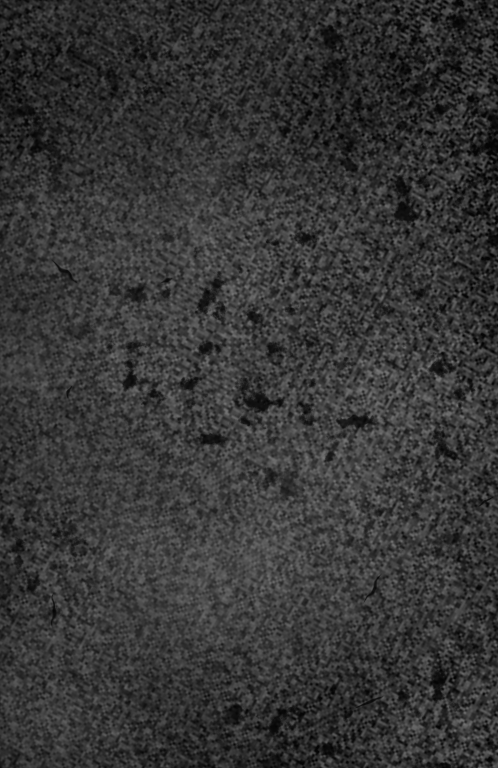
Reproduce this texture procedurally as a WebGL 2 fragment shader.

```glsl
#version 300 es
precision highp float;
// Worn charcoal stone: fine gritty grain, soft stains, dark pits and short cracks.

#define BASE_TONE 0.242
#define GRAIN_FREQ 300.0
#define GRAIN_AMOUNT 0.25
#define GRIT_FREQ 165.0
#define GRIT_AMOUNT 0.12
#define STAIN_FREQ 5.0
#define STAIN_AMOUNT 0.22
#define PIT_FREQ 42.0
#define PIT_DEPTH 0.75
#define EDGE_SHADE 0.05
#define CRACK_GRID 7.0
#define CRACK_CHANCE 0.3

uniform vec2 u_resolution;
out vec4 fragColor;

float hash(vec2 p) {
    return fract(sin(dot(p, vec2(127.1, 311.7))) * 43758.5453);
}

float valueNoise(vec2 p) {
    vec2 cell = floor(p);
    vec2 f = fract(p);
    f = f * f * (3.0 - 2.0 * f);
    float low = mix(hash(cell), hash(cell + vec2(1.0, 0.0)), f.x);
    float high = mix(hash(cell + vec2(0.0, 1.0)), hash(cell + 1.0), f.x);
    return mix(low, high, f.y);
}

mat2 rotation(float angle) {
    float c = cos(angle), s = sin(angle);
    return mat2(c, s, -s, c);
}

float fbm(vec2 p) {
    float sum = 0.0, amplitude = 0.5;
    mat2 turn = rotation(0.6) * 2.03;
    for (int i = 0; i < 5; i++) {
        sum += amplitude * valueNoise(p);
        p = turn * p + 17.3;
        amplitude *= 0.5;
    }
    return sum;
}

// Tapered, wavering segment inside some of the grid cells
float cracks(vec2 p, float pixel) {
    vec2 cell = floor(p * CRACK_GRID);
    vec2 center = (cell + 0.35 + 0.3 * vec2(hash(cell + 3.1), hash(cell + 8.7))) / CRACK_GRID;
    vec2 local = rotation(6.283 * hash(cell + 5.3)) * (p - center);
    local.y += 0.006 * (valueNoise(p * 90.0) - 0.5);
    float halfLength = mix(0.008, 0.028, hash(cell + 1.9));
    float taper = 1.0 - abs(local.x) / halfLength;
    float width = 0.0022 * taper;
    float line = 1.0 - smoothstep(width - pixel, width + pixel, abs(local.y));
    return line * smoothstep(0.0, 0.3, taper) * step(hash(cell + 12.4), CRACK_CHANCE);
}

void main() {
    vec2 uv = gl_FragCoord.xy / u_resolution;
    vec2 p = gl_FragCoord.xy / u_resolution.y;
    float pixel = 1.0 / u_resolution.y;

    // Broad shading: stains, darker borders and a darker upper part
    vec2 border = pow(abs(uv * 2.0 - 1.0), vec2(4.0));
    float stain = fbm(p * STAIN_FREQ + 4.7) - 0.484;
    float tone = BASE_TONE + STAIN_AMOUNT * stain;
    tone -= EDGE_SHADE * (border.x + border.y);
    tone -= 0.03 * smoothstep(0.6, 0.85, uv.y);

    // Grain, rougher in patches and towards the right
    float rough = fbm(p * 4.0 + 31.0);
    float contrast = 0.85 + 0.9 * (rough - 0.484) + 0.35 * smoothstep(0.4, 1.0, uv.x);
    float grain = GRAIN_AMOUNT * (valueNoise(rotation(0.5) * p * GRAIN_FREQ) - 0.5);
    float grit = GRIT_AMOUNT * (valueNoise(rotation(1.1) * p * GRIT_FREQ + 9.0) - 0.5);
    tone += contrast * (grain + grit);

    // Ragged pits gathered in the rough patches
    float pitArea = smoothstep(0.4, 0.65, rough + 0.08 * (uv.x - 0.5));
    float pit = smoothstep(0.6, 0.74, fbm(p * PIT_FREQ + 2.0)) * pitArea;
    tone *= 1.0 - PIT_DEPTH * pit;
    tone *= 1.0 - 0.75 * cracks(p, pixel);

    fragColor = vec4(vec3(clamp(tone, 0.02, 0.6)), 1.0);
}
```
